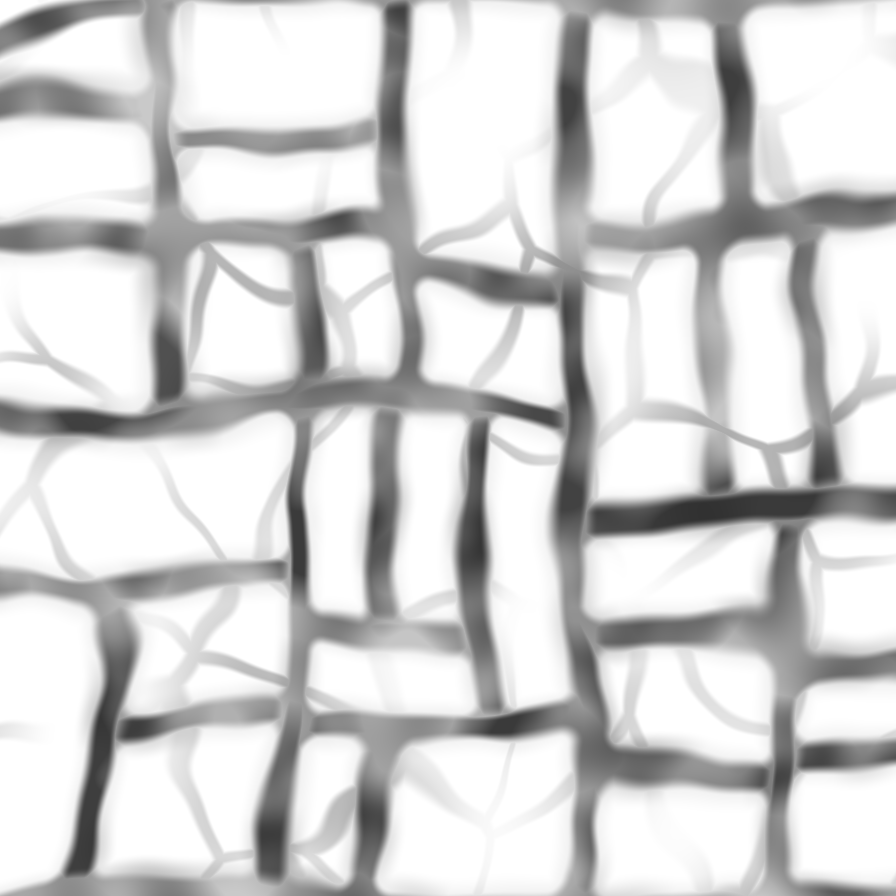
Write a Shadertoy shader that draws this texture map.

```glsl
// Draws a wall of irregular pale stone blocks with soft grey joints and faint cracks.

vec2 hash2(vec2 p) {
    vec3 q = fract(p.xyx * vec3(.1031, .1030, .0973));
    q += dot(q, q.yzx + 33.33);
    return fract((q.xx + q.yz) * q.zy);
}

float gradientDot(vec2 cell, vec2 offset) {
    return dot(hash2(cell) * 2. - 1., offset);
}

float gradientNoise(vec2 p) {
    vec2 i = floor(p), f = p - i, e = vec2(1, 0);
    vec2 u = f * f * f * (f * (f * 6. - 15.) + 10.);
    return mix(mix(gradientDot(i, f), gradientDot(i + e, f - e), u.x),
               mix(gradientDot(i + e.yx, f - e.yx), gradientDot(i + 1., f - 1.), u.x), u.y);
}

vec2 warp(vec2 p) {
    return vec2(gradientNoise(p + 31.7), gradientNoise(p + 72.3));
}

// Distance to the nearest border between scattered cells
float cellBorder(vec2 p) {
    vec2 base = floor(p), home = base, nearest = vec2(8);
    for (int k = 0; k < 9; k++) {
        vec2 cell = base + vec2(k % 3, k / 3) - 1.;
        vec2 toSeed = cell + .1 + .8 * hash2(cell + 50.) - p;
        if (dot(toSeed, toSeed) < dot(nearest, nearest)) {
            nearest = toSeed;
            home = cell;
        }
    }
    float border = 8.;
    for (int k = 0; k < 25; k++) {
        vec2 cell = home + vec2(k % 5, k / 5) - 2.;
        vec2 toSeed = cell + .1 + .8 * hash2(cell + 50.) - p;
        vec2 across = toSeed - nearest;
        if (dot(across, across) > 1e-4)
            border = min(border, dot(.5 * (toSeed + nearest), normalize(across)));
    }
    return border;
}

// Soft brush profile: solid core with a blurred rim
float stroke(float d, float width) {
    return 1. - smoothstep(width * .5, width * 1.45, d);
}

void mainImage(out vec4 fragColor, in vec2 fragCoord) {
    vec2 uv = fragCoord / iResolution.y;
    vec2 p = uv + .065 * warp(uv * 3.) + .014 * warp(uv * 13.);

    float width = .0152 + .012 * gradientNoise(uv * 8. + 11.);
    float tone = clamp(.47 + 1.1 * gradientNoise(uv * 6. + 40.)
                       + .35 * gradientNoise(uv * 17. + 5.), .2, .74);

    // Split the wall again and again, drawing each cut as a joint
    vec2 lo = vec2(-.07, -.01), hi = vec2(1.08, 1.02);
    float id = 1., dark = 0.;
    for (int level = 0; level < 7; level++) {
        vec2 size = hi - lo, r = hash2(vec2(id, 3)), s = hash2(vec2(id, 17));
        if (size.x * size.y < mix(.03, .085, s.x)) break;
        vec2 axis = size.x * mix(.75, 1.35, s.y) > size.y ? vec2(1, 0) : vec2(0, 1);
        float cut = dot(mix(lo, hi, mix(.3, .7, r.x)), axis);
        float side = dot(p, axis) - cut;
        float toEnd = dot(min(p - lo, hi - p), axis.yx);
        float jointTone = clamp(tone + .24 * (r.y - .5), .18, .76);
        dark = max(dark, jointTone * smoothstep(0., .03, toEnd) * stroke(abs(side), width));
        if (side > 0.) lo = mix(lo, vec2(cut), axis);
        else hi = mix(hi, vec2(cut), axis);
        id = 2. * id + step(0., side);
    }

    // Rounded block corners, filled with a lighter joint tone
    vec2 center = .5 * (lo + hi), halfSize = .5 * (hi - lo);
    float radius = min(.035, min(halfSize.x, halfSize.y));
    vec2 q = abs(p - center) - halfSize + radius;
    float inset = radius - length(max(q, 0.)) - min(max(q.x, q.y), 0.);
    float fill = clamp(.33 + .6 * gradientNoise(uv * 9. + 23.), .16, .6);
    dark = max(dark, fill * stroke(inset, width));

    // A few of the larger blocks are broken by a slanting joint
    vec2 pick = hash2(vec2(id, 29));
    vec2 along = normalize(halfSize * vec2(1, pick.y > .5 ? .7 : -.7));
    float slant = abs(dot(p - center, vec2(-along.y, along.x)));
    float broken = step(pick.x, .12) * step(.065, min(halfSize.x, halfSize.y));
    dark = max(dark, broken * smoothstep(0., .02, inset) * tone * stroke(slant, width * .85));

    // Faint branching cracks
    vec2 c = uv + .12 * warp(uv * 4. + 9.) + .02 * warp(uv * 14.);
    float crack = stroke(cellBorder(c * 5.5) / 5.5, .0085 + .008 * gradientNoise(uv * 8.));
    float visible = smoothstep(-.32, .45, gradientNoise(uv * 5. + 60.));
    dark = max(dark, .3 * visible * crack);

    // Smudged shade that spreads from the joints
    float smudge = .06 + .5 * max(gradientNoise(uv * 8. + 90.), 0.);
    dark = 1. - (1. - dark) * (1. - smudge * (1. - smoothstep(width * .8, .04, inset)));

    fragColor = vec4(vec3(1. - dark), 1);
}
```
